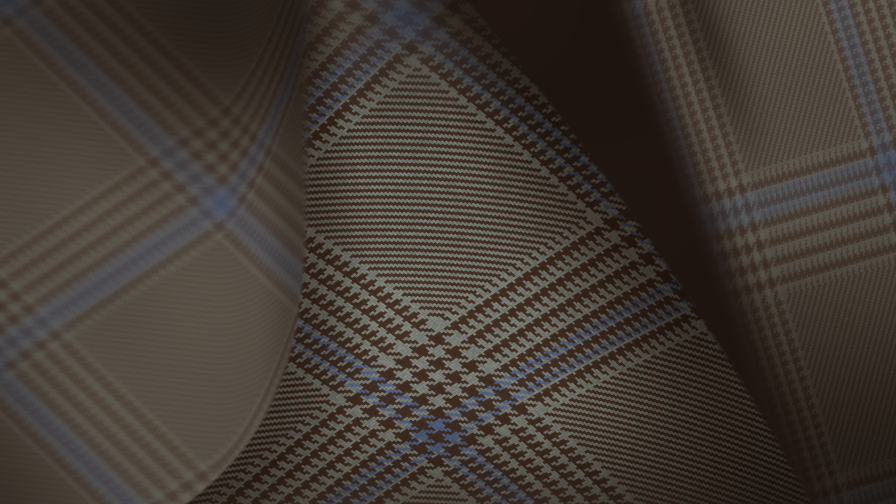
Give the GLSL for this texture, as a WebGL 2 fragment shader.

```glsl
#version 300 es
precision highp float;

uniform vec2 u_resolution;
out vec4 outColor;

const vec3 BROWN = vec3(0.222, 0.148, 0.105);
const vec3 CREAM = vec3(0.415, 0.425, 0.395);
const vec3 BLUE = vec3(0.280, 0.330, 0.435);
const vec3 SHADOW = vec3(0.120, 0.080, 0.062);
const vec3 SHADE_WARMTH = vec3(0.88, 1.04, 1.14);  // shade turns brown

const float THREADS = 205.0;      // threads per canvas height
const float REPEAT = 128.0;       // threads in one check repeat
const float BAND = 52.0;          // threads in the wide-striped band
const float WIDE = 8.0;           // dark and light pair inside the band
const float FINE = 4.0;           // dark and light pair in the ground
const float BLUE_CENTER = 14.0;
const float BLUE_HALF = 6.0;
const float SOFT_BLUE = 0.40;
const float YARN_VARIATION = 0.16;
const float BLUR_GRAIN = 0.07;    // weave still visible out of focus
const float FOCUS_SOFTNESS = 0.10;
const float FOLD_ARCH = 0.25;     // rows droop toward the sides of the fold
const int SAMPLES = 3;

const vec2 FOLD_ORIGIN = vec2(0.868, 0.132);
const vec2 LEFT_ORIGIN = vec2(0.44, 0.595);
const vec2 RIGHT_ORIGIN = vec2(1.39, 0.56);

float hash(vec2 p) {
    return fract(sin(dot(p, vec2(127.1, 311.7))) * 43758.5453);
}

float noise(vec2 p) {
    vec2 i = floor(p), f = fract(p);
    f = f * f * (3.0 - 2.0 * f);
    return mix(mix(hash(i), hash(i + vec2(1, 0)), f.x),
               mix(hash(i + vec2(0, 1)), hash(i + vec2(1, 1)), f.x), f.y);
}

vec3 shade(vec3 color, float light) {
    return color * pow(vec3(max(light, 0.001)), SHADE_WARMTH);
}

// Dye of one yarn: wide pairs in the band, fine pairs beside it
vec3 yarnColor(float index) {
    float m = mod(index, REPEAT);
    float pair = m < BAND ? WIDE : FINE;
    if (mod(m, pair) >= pair * 0.5) return BROWN;
    return abs(m - BLUE_CENTER) < BLUE_HALF ? BLUE : CREAM;
}

// Two-over-two twill; the plain ground shows it as stepped rows
vec3 weave(vec2 t) {
    vec2 cell = floor(t), f = fract(t);
    bool warpOnTop = mod(cell.x + cell.y, 4.0) < 2.0;
    vec2 m = mod(cell, REPEAT);
    bool ground = min(m.x, m.y) >= BAND;
    vec3 color = yarnColor(warpOnTop ? cell.x : cell.y);
    if (ground) color = warpOnTop ? CREAM : BROWN;
    float across = warpOnTop ? f.x : f.y;
    float relief = 0.88 + 0.19 * sin(3.14159 * across);
    return color * relief * (1.0 + YARN_VARIATION * (hash(cell) - 0.5));
}

// Defocused stripes: x is lightness, y is blue tint
vec2 softStripe(float t) {
    float m = mod(t, REPEAT);
    float window = smoothstep(0.0, 3.0, m) * (1.0 - smoothstep(BAND - 3.0, BAND, m));
    float offset = (m - BLUE_CENTER) / BLUE_HALF;
    return vec2(window * sin(6.28318 * m / WIDE), exp(-offset * offset));
}

vec3 cloth(vec2 uv, float blur) {
    vec2 t = uv * THREADS + BLUE_CENTER;
    vec2 stripe = softStripe(t.x) + softStripe(t.y);
    float contrast = mix(0.26, 0.10, blur);
    vec3 soft = mix(BROWN, CREAM, 0.48 + contrast * stripe.x);
    soft = mix(soft, BLUE, min(SOFT_BLUE * stripe.y, 0.8));
    return mix(weave(t), soft, max(blur * (1.0 - BLUR_GRAIN), FOCUS_SOFTNESS));
}

vec3 leftPanel(vec2 p) {
    vec2 q = p - LEFT_ORIGIN;
    float bend = max(p.x - 0.42, 0.0);
    vec2 uv = vec2(dot(q, vec2(0.78, 0.81)), dot(q, vec2(-0.60, 0.91)) - 6.2 * bend * bend);
    float light = 0.62 + 0.44 * smoothstep(1.05, 0.55, p.y);
    vec2 hollow = p - vec2(0.44, 0.92);
    light *= 1.0 - 0.32 * exp(-dot(hollow, hollow) * 18.0);
    light *= mix(0.62, 1.0, smoothstep(-0.1, 0.35, p.x + 0.6 * p.y));
    light *= 1.0 - 0.22 * smoothstep(0.10, 0.0, abs(p.x - 0.60));
    return shade(cloth(uv, 1.0), light);
}

vec3 rightPanel(vec2 p) {
    vec2 q = p - RIGHT_ORIGIN;
    vec2 uv = vec2(dot(q, vec2(1.52, 0.48)), dot(q, vec2(0.28, -0.96)));
    float inside = p.x - (1.60 - 0.375 * p.y);
    float light = mix(0.42, 1.0, smoothstep(0.05, 0.65, p.y));
    light *= 1.0 - 0.40 * exp(-pow((inside - 0.15) / 0.05, 2.0)) * smoothstep(0.6, 0.95, p.y);
    return mix(SHADOW, shade(cloth(uv, 0.8), light), smoothstep(-0.03, 0.09, inside));
}

vec3 centerFold(vec2 p, float side) {
    vec2 q = p - FOLD_ORIGIN;
    q.y += FOLD_ARCH * q.x * q.x;
    float rise = max(q.y, 0.0);
    vec2 uv = vec2(dot(q, vec2(0.64, 0.8)), dot(q, vec2(-0.55, 0.83)) - 0.144 * rise * rise);
    float blur = max(0.85 * smoothstep(0.68, 1.0, p.y), 0.5 * smoothstep(0.12, -0.05, p.y));
    float light = mix(0.74, 1.10, smoothstep(0.0, 0.22, side));
    light *= 1.0 - 0.55 * smoothstep(0.50, 1.0, side);
    light *= mix(0.72, 1.0, smoothstep(-0.02, 0.25, p.y));
    light *= 1.0 - 0.25 * smoothstep(0.65, 1.0, p.y);
    return shade(cloth(uv, blur), light);
}

vec3 scene(vec2 p) {
    float foldLeft = 0.61 - 0.24 * pow(max(1.0 - p.y, 0.0), 5.5);
    float foldRight = 1.609 - 0.533 * p.y - 0.15 * p.y * p.y;
    float side = (p.x - foldLeft) / (foldRight - foldLeft);
    float softness = mix(0.006, 0.03, smoothstep(0.4, 1.0, p.y));
    vec3 color = side < 0.5 ? leftPanel(p) : rightPanel(p);
    float fold = smoothstep(-softness, softness, p.x - foldLeft)
               * smoothstep(-0.008, 0.008, foldRight - p.x);
    color = mix(color, centerFold(p, side), fold);
    return color * (0.94 + 0.12 * noise(p * 5.0));
}

void main() {
    vec3 sum = vec3(0.0);
    for (int i = 0; i < SAMPLES * SAMPLES; i++) {
        vec2 jitter = (vec2(i % SAMPLES, i / SAMPLES) + 0.5) / float(SAMPLES) - 0.5;
        sum += scene((gl_FragCoord.xy + jitter) / u_resolution.y);
    }
    outColor = vec4(sum / float(SAMPLES * SAMPLES), 1.0);
}
```
